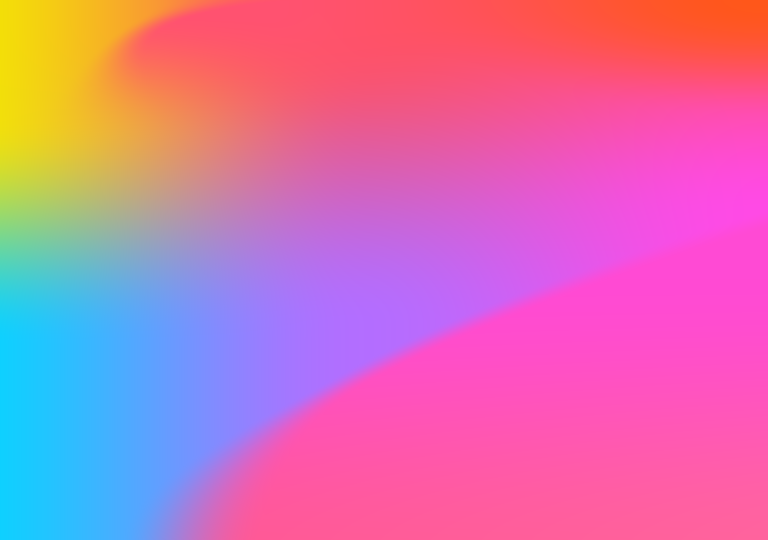
A WebGL 1 fragment shader for this background:

```glsl
precision highp float;
// Soft multicolour gradient: yellow, cyan and violet folding under red and pink waves.

uniform vec2 u_resolution;

// Three vertical blends joined across the canvas; p.y runs downward from the top.
vec3 backdrop(vec2 p) {
  vec3 left = mix(vec3(0.95, 0.92, 0.0), vec3(0.0, 0.85, 1.0), smoothstep(0.22, 0.64, p.y));
  vec3 middle = mix(vec3(1.0, 0.32, 0.38), vec3(0.7, 0.43, 1.0), smoothstep(0.03, 0.6, p.y));
  vec3 right = mix(vec3(1.0, 0.32, 0.36), vec3(1.0, 0.29, 0.9), smoothstep(-0.05, 0.4, p.y));
  vec3 color = mix(left, middle, smoothstep(-0.1, 0.48, p.x));
  return mix(color, right, smoothstep(0.45, 1.0, p.x));
}

// Red fold at the upper left: crisp along its crest, dissolving downward.
float foldMask(vec2 p) {
  float crest = 0.137 + 0.16 * exp(-22.0 * p.y);
  float blur = 0.02 + 1.6 * p.y * p.y + 0.08 * exp(-60.0 * p.y);
  float inside = smoothstep(-blur, blur, p.x - crest);
  float fade = 1.0 - smoothstep(0.02, 0.26, p.y);
  return inside * fade * (1.0 - smoothstep(0.35, 0.6, p.x));
}

// Pink wave bounded by a sideways parabola, blurred toward its foot.
float waveMask(vec2 uv) {
  float s = (uv.y + 0.04) / 0.73;
  float slope = 2.0 * s / 0.73;
  float dist = (uv.x - 0.245 - s * s) / sqrt(1.0 + slope * slope);
  float blur = mix(0.09, 0.018, smoothstep(0.0, 0.3, uv.y));
  return smoothstep(-blur, blur, dist);
}

void main() {
  vec2 uv = gl_FragCoord.xy / u_resolution;
  vec2 p = vec2(uv.x, 1.0 - uv.y);

  vec3 color = backdrop(p);
  color = mix(color, vec3(1.0, 0.32, 0.44), foldMask(p));

  // Orange glow in the upper right corner
  float corner = length(vec2((p.x - 1.0) / 0.5, p.y / 0.22));
  color = mix(color, vec3(1.0, 0.34, 0.1), 1.0 - smoothstep(0.0, 1.0, corner));

  // Pink wave, paler toward the lower right
  vec3 pink = mix(vec3(1.0, 0.33, 0.57), vec3(1.0, 0.29, 0.83), smoothstep(-0.05, 0.5, uv.y));
  pink += vec3(0.0, 0.06, 0.04) * uv.x * (1.0 - smoothstep(0.0, 0.5, uv.y));
  color = mix(color, pink, waveMask(uv));

  gl_FragColor = vec4(color, 1.0);
}
```
